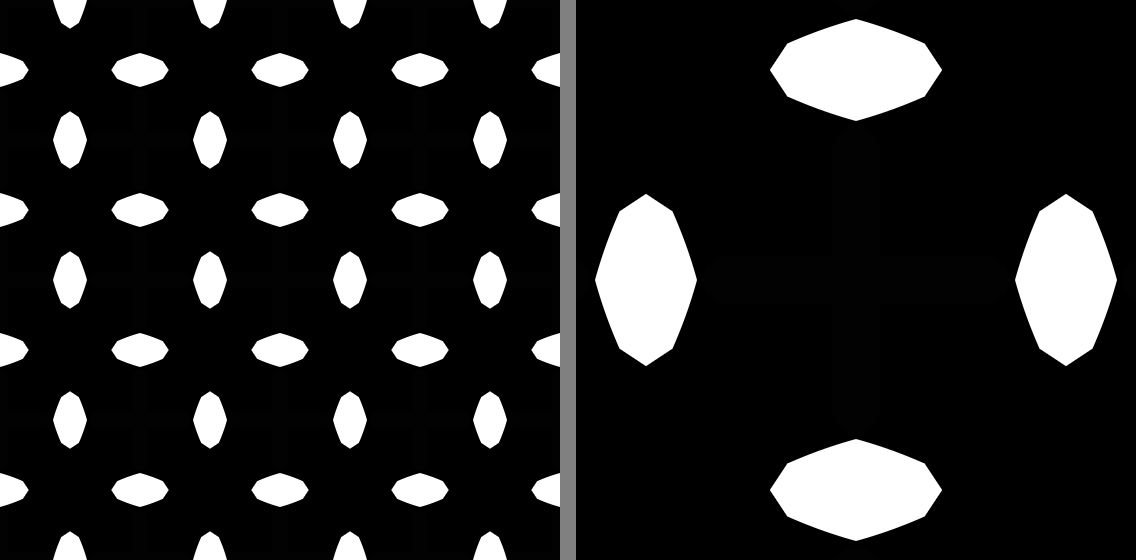
Left, the full canvas; right, a detail of the centre.
A Shadertoy shader for this pattern:

```glsl
// White faceted lozenges, alternately upright and lying, in a basket lattice on black.

const float REPEATS = 4.0;                     // cells across and down
const float TIP = 0.2052;                      // half length of a lozenge, in cells
const float WAIST = 0.1214;                    // half width of a lozenge
const vec2 SHOULDER = vec2(0.063, 0.1635);     // corner between side and tip
const float BULGE = 0.0035;                    // outward bow of the long sides
const vec2 CROSS = vec2(0.365, 0.057);         // arm length and half width
const vec3 GROUND = vec3(0.0);
const vec3 FAINT = vec3(0.007);
const vec3 WHITE = vec3(1.0);

// Offset from the nearest lattice point of a unit grid shifted by centre
vec2 cellOffset(vec2 p, vec2 centre) {
    return fract(p - centre + 0.5) - 0.5;
}

// Signed distance to an upright lozenge with bowed sides and blunt tips
float lozenge(vec2 p) {
    p = abs(p);
    float t = p.y / SHOULDER.y;
    float edge = mix(WAIST, SHOULDER.x, t) + 4.0 * BULGE * t * (1.0 - t);
    float slope = (WAIST - SHOULDER.x) / SHOULDER.y;
    float side = (p.x - edge) * inversesqrt(1.0 + slope * slope);
    vec2 tipNormal = normalize(vec2(TIP - SHOULDER.y, SHOULDER.x));
    return max(side, dot(p - vec2(0.0, TIP), tipNormal));
}

// Signed distance to a plus sign with rounded ends
float roundCross(vec2 p, float arm, float halfWidth) {
    p = abs(p);
    p = vec2(max(p.x, p.y), min(p.x, p.y));
    return length(vec2(max(p.x - arm + halfWidth, 0.0), p.y)) - halfWidth;
}

// Antialiased fill of a signed distance
float coverage(float dist, float pixel) {
    return clamp(0.5 - dist / pixel, 0.0, 1.0);
}

void mainImage(out vec4 fragColor, in vec2 fragCoord) {
    vec2 p = fragCoord / iResolution.xy * REPEATS;
    float pixel = REPEATS / min(iResolution.x, iResolution.y);

    // Barely visible crosses between the lozenges
    float plus = roundCross(cellOffset(p, vec2(0.0)), CROSS.x, CROSS.y);
    vec3 color = mix(GROUND, FAINT, coverage(plus, pixel));

    // Upright and lying lozenges
    float upright = lozenge(cellOffset(p, vec2(0.5, 0.0)));
    float lying = lozenge(cellOffset(p, vec2(0.0, 0.5)).yx);
    color = mix(color, WHITE, coverage(min(upright, lying), pixel));

    fragColor = vec4(color, 1.0);
}
```
